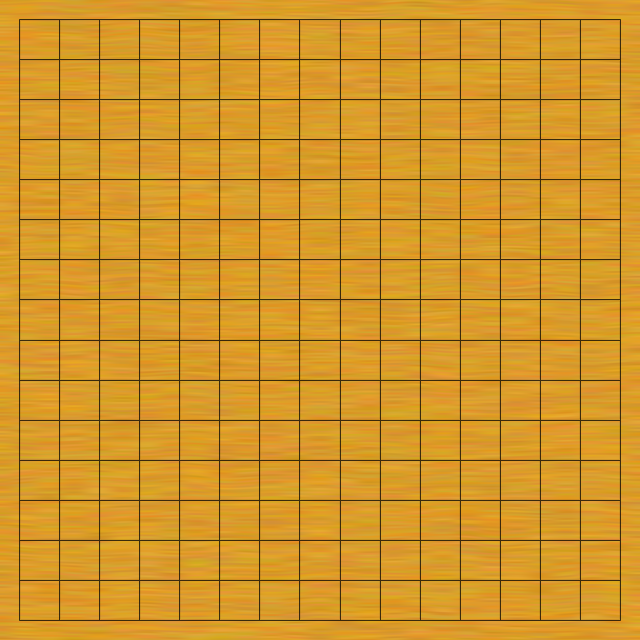
Write a WebGL 2 fragment shader that draws this pattern.

```glsl
#version 300 es
precision highp float;
// Wooden game board: 15 by 15 cells ruled in thin black lines over fine horizontal grain.

uniform vec2 u_resolution;
out vec4 fragColor;

const float PITCHES = 16.0;        // line spacings across the canvas, margins included
const float LAST_LINE = 7.5;       // outermost line, in pitches from the centre
const float LINE_WIDTH = 0.0014;
const float EDGE_SOFTNESS = 1.2;   // filter footprint in output pixels
const vec3 WOOD = vec3(0.860, 0.612, 0.163);
const vec3 LINE_COLOR = vec3(0.012, 0.008, 0.005);
const vec3 GRAIN_TINT = vec3(0.09, 0.10, 0.11);  // independent variation per channel
const vec2 FINE_GRAIN = vec2(26.0, 370.0);
const vec2 BROAD_GRAIN = vec2(9.0, 130.0);
const float BROAD_SHARE = 0.35;
const float GRAIN_WAVE = 0.005;

vec3 hash3(vec2 cell) {
    vec3 seed = vec3(dot(cell, vec2(127.1, 311.7)),
                     dot(cell, vec2(269.5, 183.3)),
                     dot(cell, vec2(419.2, 371.9)));
    return fract(sin(seed) * 43758.55);
}

// Smooth value noise, one independent field per colour channel
vec3 noise3(vec2 p) {
    vec2 cell = floor(p);
    vec2 f = fract(p);
    f = f * f * (3.0 - 2.0 * f);
    vec3 low = mix(hash3(cell), hash3(cell + vec2(1.0, 0.0)), f.x);
    vec3 high = mix(hash3(cell + vec2(0.0, 1.0)), hash3(cell + vec2(1.0, 1.0)), f.x);
    return mix(low, high, f.y);
}

vec3 woodColor(vec2 uv) {
    // Bend the fibres gently before sampling them
    float bend = noise3(uv * vec2(14.0, 20.0)).x - 0.5;
    vec2 p = uv + vec2(0.0, GRAIN_WAVE * bend);
    vec3 fine = noise3(p * FINE_GRAIN) - 0.5;
    vec3 broad = noise3(p * BROAD_GRAIN + 53.0) - 0.5;
    return WOOD + GRAIN_TINT * (fine + BROAD_SHARE * broad);
}

// Share of the filter footprint, centred on x, that lies within [start, end]
vec2 coverage(vec2 x, vec2 start, vec2 end, vec2 footprint) {
    vec2 overlap = min(x + 0.5 * footprint, end) - max(x - 0.5 * footprint, start);
    return clamp(overlap / footprint, 0.0, 1.0);
}

float gridMask(vec2 uv) {
    vec2 footprint = EDGE_SOFTNESS / u_resolution;
    vec2 fromCentre = abs(uv - 0.5);

    // Each line starts on a half pitch and thickens away from the centre
    vec2 index = clamp(floor(fromCentre * PITCHES), 0.0, LAST_LINE - 0.5);
    vec2 start = (index + 0.5) / PITCHES;
    vec2 lines = coverage(fromCentre, start, start + LINE_WIDTH, footprint);

    // Stop the lines at the outer frame
    vec2 board = vec2(LAST_LINE / PITCHES + LINE_WIDTH);
    vec2 inside = coverage(fromCentre, -board, board, footprint);
    return max(lines.x * inside.y, lines.y * inside.x);
}

void main() {
    vec2 uv = gl_FragCoord.xy / u_resolution;
    vec3 color = mix(woodColor(uv), LINE_COLOR, gridMask(uv));
    fragColor = vec4(color, 1.0);
}
```
